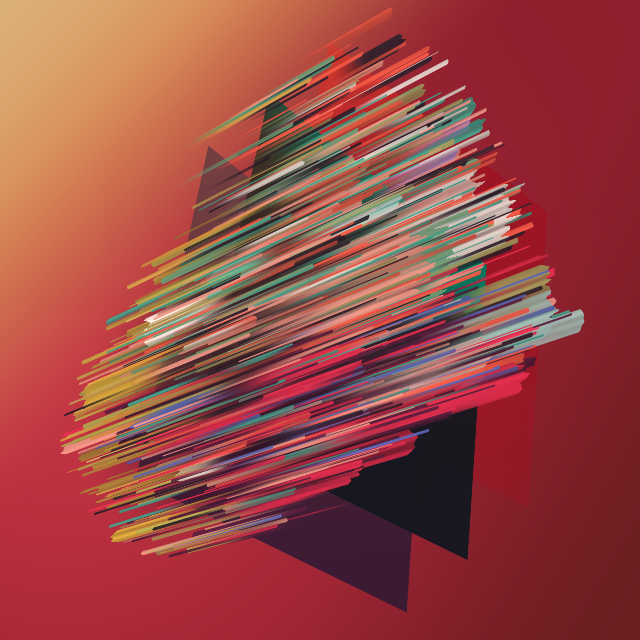
This background is drawn by a three.js fragment shader. Its source:

```glsl
#define SOFT .0018
#define BRISTLES 170.
#define LAYERS 14
#define DENSITY .56
#define FAN_SLOPE .185
#define FAN_SPREAD .43
#define PANEL_STEP vec2(.095, .082)

varying vec2 vUv;

const vec3 CRIMSON = vec3(.85, .17, .29);
const vec3 CORAL = vec3(.88, .32, .25);
const vec3 ROSE = vec3(.87, .54, .48);
const vec3 PALE = vec3(.8, .75, .72);
const vec3 MIST = vec3(.61, .7, .67);
const vec3 TEAL = vec3(.25, .58, .5);
const vec3 SAGE = vec3(.42, .6, .45);
const vec3 OLIVE = vec3(.6, .55, .33);
const vec3 MUSTARD = vec3(.8, .63, .22);
const vec3 VIOLET = vec3(.67, .49, .78);
const vec3 INDIGO = vec3(.34, .38, .68);
const vec3 PLUM = vec3(.32, .11, .22);
const vec3 INK = vec3(.17, .12, .16);

vec3 col;
vec2 q; // fanned brush space: x along, y across

float hash(vec2 p) {
  return fract(sin(dot(p, vec2(127.1, 311.7))) * 43758.5);
}

float noise(vec2 p) {
  vec2 i = floor(p), f = fract(p);
  f = f * f * (3. - 2. * f);
  return mix(mix(hash(i), hash(i + vec2(1, 0)), f.x),
             mix(hash(i + vec2(0, 1)), hash(i + vec2(1, 1)), f.x), f.y);
}

vec3 backdrop(vec2 p) {
  float warm = p.y - p.x;
  vec2 d = p - vec2(.1, .4);
  vec3 c = mix(vec3(.56, .12, .18), vec3(.76, .2, .26), exp(-4. * dot(d, d)));
  c = mix(c, vec3(.42, .12, .13), smoothstep(.4, 1., p.x - .6 * p.y));
  c = mix(c, vec3(.85, .54, .34), smoothstep(.18, .74, warm));
  return mix(c, vec3(.86, .69, .46), smoothstep(.55, 1., warm));
}

// Distance to the line a-b, positive on its right
float side(vec2 p, vec2 a, vec2 b) {
  vec2 d = normalize(b - a);
  return (p.x - a.x) * d.y - (p.y - a.y) * d.x;
}

float panel(vec2 p) {
  vec2 top = vec2(.4206, .8542), right = vec2(.7604, .5859);
  vec2 bottom = vec2(.7305, .125), left = vec2(.307, .332);
  float d = min(min(side(p, top, right), side(p, right, bottom)),
                min(side(p, bottom, left), side(p, left, top)));
  return smoothstep(-SOFT * .5, SOFT * .5, d);
}

// Limits of the brushed area along a lane
float leftEdge(float lane) {
  return .09 + 1.9 * (lane - .47) * (lane - .47);
}

float rightEdge(float lane) {
  float d = max(lane - .36, 0.);
  return mix(.5, .9, smoothstep(.2, .36, lane)) - .3 * d - .3 * d * d;
}

// Brush mark with a streaky tail and a ragged, rounded head
void feather(float tail, float head, float lane, float halfWidth, vec3 tint) {
  float across = (q.y - lane) / halfWidth;
  float bristle = noise(vec2(q.y * BRISTLES, q.x * 5. + lane * 70.));
  float ragged = noise(vec2(q.y * BRISTLES * 1.3, lane * 90.));
  float tip = (head - q.x) * sign(head - tail) - halfWidth * (.6 * across * across + .7 * ragged);
  float along = clamp((q.x - tail) / (head - tail), 0., 1.);
  float body = smoothstep(0., SOFT, tip) * smoothstep(0., .55, along);
  body *= smoothstep(0., SOFT, halfWidth * (1. - abs(across)));
  body *= mix(smoothstep(.15, .6, bristle), 1., along);
  col = mix(col, tint * (.8 + .36 * bristle), body * .93);
}

vec3 streakTint(float h, float pick, float head, float lane) {
  vec3 upper = h < .2 ? CORAL : h < .36 ? TEAL : h < .54 ? INK : h < .66 ? OLIVE : h < .82 ? ROSE : h < .93 ? PALE : SAGE;
  vec3 lower = h < .3 ? CRIMSON : h < .52 ? PLUM : h < .62 ? ROSE : h < .7 ? INDIGO : h < .8 ? TEAL : h < .92 ? INK : CORAL;
  vec3 tint = lane + .14 * (pick - .5) > .47 ? upper : lower;
  return head < leftEdge(lane) + .08 && pick > .4 ? mix(MUSTARD, tint, .25) : tint;
}

// One streak per cell of a lane grid
void streaks(float layer) {
  float lanes = 34. + 8. * layer, shift = hash(vec2(layer, 3));
  float id = floor(q.y * lanes + shift), lane = (id + .5 - shift) / lanes;
  float size = .2 + .12 * shift, slide = hash(vec2(id, layer));
  float cell = floor(q.x / size + slide);
  vec2 seed = vec2(cell + 17. * layer, id);
  float pick = hash(seed + 41.3), reach = hash(seed + 83.7);
  float start = (cell - slide + .25 * reach) * size, end = (cell - slide + .7 + .3 * pick) * size;
  bool leftward = .5 * (start + end) + .2 * (reach - .5) < .4;
  float head = leftward ? start : end, tail = leftward ? end : start;
  float keep = DENSITY * (1. - .4 * smoothstep(.65, .85, lane));
  if (hash(seed + 9.1) > keep || lane < .19 || lane > .92) return;
  if (head < leftEdge(lane) || head > rightEdge(lane)) return;
  feather(tail, head, lane, (.2 + .28 * reach) / lanes, streakTint(hash(seed), pick, head, lane));
}

void main() {
  vec2 p = vUv;
  col = backdrop(p);

  // Three offset panels
  vec3 red = mix(vec3(.62, .07, .13), vec3(.84, .21, .17), smoothstep(.4, .75, p.y - .4 * p.x));
  col = mix(col, red, panel(p - PANEL_STEP) * mix(.45, .8, smoothstep(.2, .6, p.y)));
  vec3 purple = mix(vec3(.21, .1, .2), vec3(.43, .24, .25), smoothstep(.1, .75, p.y));
  col = mix(col, purple, panel(p + PANEL_STEP) * .94);
  vec3 dark = mix(vec3(.085, .09, .12), vec3(.23, .18, .13), smoothstep(.3, .8, p.y));
  float green = smoothstep(.44, .56, p.y) * smoothstep(.72, .95, p.x + .45 * p.y);
  col = mix(col, mix(dark, vec3(0, .47, .37), green), panel(p) * .97);

  // Dark haze under the marks
  float x = p.x - .5;
  q = vec2(p.x, (p.y - FAN_SLOPE * x) / (1. + FAN_SPREAD * x));
  float l = leftEdge(q.y), r = rightEdge(q.y);
  float shade = smoothstep(l + .02, l + .25, q.x) * (1. - smoothstep(r - .35, r - .12, q.x));
  shade *= smoothstep(.18, .28, q.y) * (1. - smoothstep(.6, .76, q.y));
  col = mix(col, mix(vec3(.21, .08, .17), vec3(.27, .16, .16), smoothstep(.3, .6, q.y)), .8 * shade);

  for (int i = 0; i < LAYERS / 2; i++) streaks(float(i));

  // Broad feathers on the right
  feather(.55, .76, .6, .03, mix(PALE, ROSE, .3));
  feather(.56, .82, .543, .045, PALE);
  feather(.45, .73, .515, .055, SAGE);
  feather(.36, .69, .531, .05, ROSE);
  feather(.68, .87, .428, .028, OLIVE);
  feather(.64, .88, .385, .032, MIST);
  feather(.7, .92, .361, .016, MIST);
  feather(.5, .78, .354, .033, mix(PALE, ROSE, .4));
  feather(.42, .83, .312, .024, CRIMSON);
  feather(.33, .58, .428, .033, CRIMSON);
  feather(.36, .66, .268, .02, CRIMSON * .82);
  feather(.43, .57, .7, .025, CORAL);
  feather(.43, .63, .633, .015, MIST * 1.2);
  feather(.57, .72, .661, .011, VIOLET);
  feather(.6, .74, .695, .01, VIOLET);

  // Bright tips on the left
  feather(.37, .21, .6, .027, PALE * 1.2);
  feather(.28, .12, .531, .024, MUSTARD);
  feather(.45, .31, .629, .024, TEAL * 1.3);
  feather(.4, .2, .444, .012, INDIGO);
  feather(.37, .27, .329, .014, PALE * 1.1);
  feather(.34, .17, .255, .012, MUSTARD);

  for (int i = LAYERS / 2; i < LAYERS; i++) streaks(float(i));

  gl_FragColor = vec4(col, 1);
}
```
